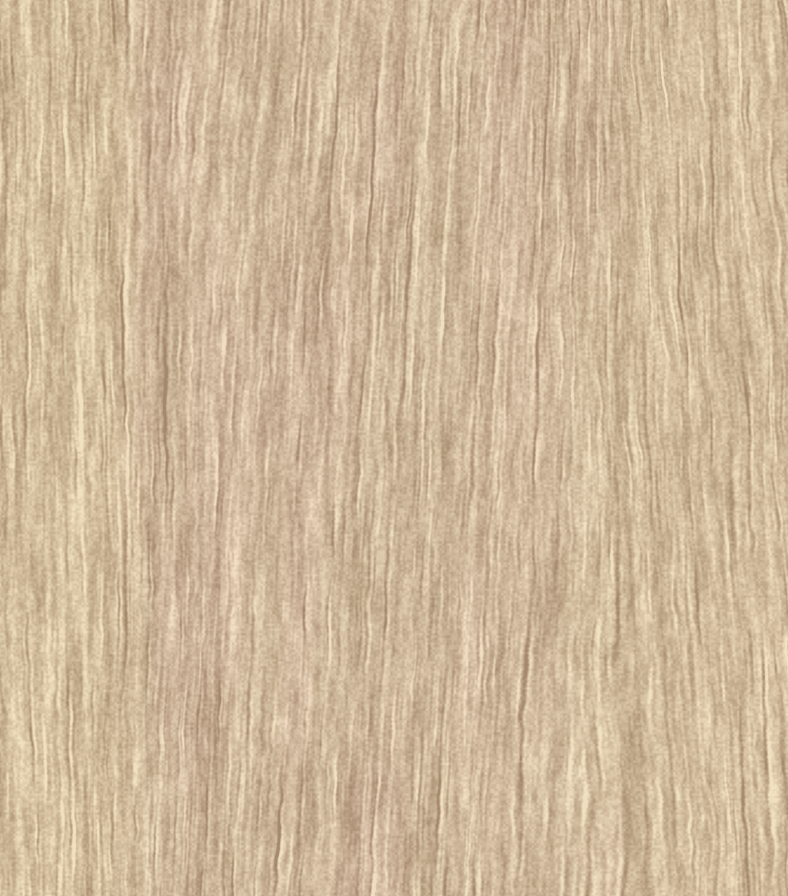
This texture is drawn by a Shadertoy shader. Its source:

```glsl
const vec3 DARK_OAK = vec3(0.700, 0.600, 0.488);
const vec3 PALE_OAK = vec3(0.912, 0.840, 0.724);
const vec3 ROSE_TINT = vec3(0.000, -0.010, 0.000);
const vec3 STRAW_TINT = vec3(0.004, 0.007, -0.010);

float hash(vec2 p) {
    vec3 q = fract(vec3(p.xyx) * 0.1031);
    q += dot(q, q.yzx + 33.33);
    return fract((q.x + q.y) * q.z);
}

float noise(vec2 p) {
    vec2 i = floor(p), f = fract(p);
    f = f * f * (3.0 - 2.0 * f);
    float low = mix(hash(i), hash(i + vec2(1, 0)), f.x);
    float high = mix(hash(i + vec2(0, 1)), hash(i + vec2(1, 1)), f.x);
    return mix(low, high, f.y);
}

// One column of fibre: smooth along its length, with its own offset
float strand(float column, float along, float seed) {
    float y = along + 17.0 * hash(vec2(column, seed));
    float i = floor(y), f = fract(y);
    f = f * f * (3.0 - 2.0 * f);
    return mix(hash(vec2(column + seed, i)), hash(vec2(column + seed, i + 1.0)), f);
}

// Signed long-grained noise, blended across neighbouring columns
float fibres(vec2 p, vec2 density, float seed) {
    p = p * density + 40.0;
    float i = floor(p.x), f = fract(p.x);
    f = f * f * (3.0 - 2.0 * f);
    return mix(strand(i, p.y, seed), strand(i + 1.0, p.y, seed), f) - 0.5;
}

// Tapered line segments: x holds the line, y the edge to its right
vec2 slivers(vec2 p, vec2 density, float width, float seed) {
    p = p * density + 40.0;
    float column = floor(p.x);
    p.y += 23.0 * hash(vec2(column, seed));
    vec2 id = vec2(column + seed, floor(p.y));
    float t = fract(p.y);
    float taper = smoothstep(0.0, 0.35, t) * smoothstep(1.0, 0.6, t);
    float strength = taper * smoothstep(0.25, 0.95, hash(id + 7.0));
    float centre = mix(0.25, 0.6, hash(id));
    float d = (fract(p.x) - centre) / density.x / width;
    return strength * vec2(exp(-d * d), exp(-(d - 2.0) * (d - 2.0)));
}

// Bends the grain: nearly upright at left, leaning in the middle, back at right
vec2 bendGrain(vec2 p, float rightZone) {
    float lean = -0.01 + 0.065 * smoothstep(0.08, 0.32, p.x) - 0.12 * rightZone;
    float waviness = 0.5 + 0.9 * rightZone;
    float sway = 0.008 * (noise(p * vec2(7.0, 3.0)) - 0.5);
    float ripple = 0.007 * (noise(p * vec2(24.0, 15.0) + 9.0) - 0.5);
    float fray = 0.0028 * (noise(p * vec2(70.0, 55.0) + 31.0) - 0.5);
    p.x += sway + waviness * ripple + fray - lean * (p.y - 0.5);
    return p;
}

void mainImage(out vec4 fragColor, in vec2 fragCoord) {
    vec2 p = fragCoord / iResolution.y;
    float side = p.x * iResolution.y / iResolution.x;

    // Board zones
    float leftZone = 1.0 - smoothstep(0.13, 0.20, side);
    float rightZone = smoothstep(0.62, 0.92, side);
    vec2 g = bendGrain(p, rightZone);

    // Broad bands, streaks and fine fibres
    float band = fibres(g, vec2(18.0, 1.3), 3.0);
    float longStreak = fibres(g, vec2(92.0, 3.6), 11.0);
    float shortStreak = fibres(g, vec2(90.0, 10.0), 19.0);
    float streak = mix(longStreak, shortStreak, 0.2 + 0.5 * rightZone);
    float fibre = fibres(g, vec2(185.0, 12.0), 29.0);
    float fine = fibres(g, vec2(350.0, 40.0), 37.0);
    float tone = 0.025 * band + 0.115 * streak + 0.115 * fibre + 0.11 * fine;

    // Dark pores with a lit edge, and pale raised flecks
    vec2 longPore = slivers(g, vec2(46.0, 2.8), 0.0019, 43.0);
    vec2 shortPore = slivers(g + 0.3, vec2(76.0, 9.0), 0.0015, 53.0);
    vec2 fleck = slivers(g + 0.7, vec2(66.0, 7.5), 0.0016, 61.0);
    tone += dot(longPore, vec2(-0.125, 0.075));
    tone += dot(shortPore, vec2(-0.095, 0.065));
    tone += dot(fleck, vec2(0.105, -0.050));

    // Soft surface speckle and gentle shading
    tone += 0.095 * (noise(p * 380.0) - 0.5);
    tone += 0.045 * (noise(p * vec2(230.0, 150.0) + 5.0) - 0.5);
    tone += 0.010 * leftZone + 0.005 * rightZone;
    tone -= 0.016 * smoothstep(0.75, 1.0, p.y);

    // Colour
    vec3 wood = mix(DARK_OAK, PALE_OAK, clamp(0.535 + tone / 0.22, -0.25, 1.15));
    float middleZone = (1.0 - leftZone) * (1.0 - rightZone);
    float rose = middleZone * smoothstep(0.2, 0.8, noise(g * vec2(26.0, 3.5) + 13.0));
    wood += ROSE_TINT * rose + STRAW_TINT * max(leftZone, 0.4 * rightZone);
    fragColor = vec4(wood, 1.0);
}
```
